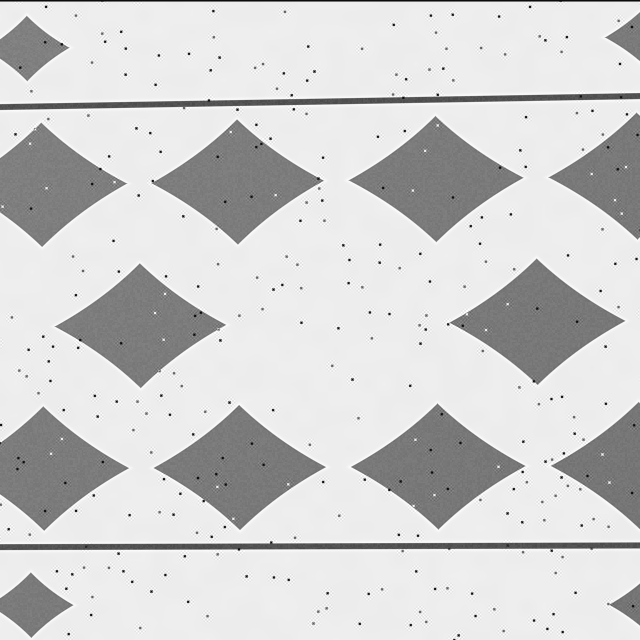
Reproduce this pattern procedurally as a Shadertoy shader.

```glsl
// Bands of concave gray diamonds between thin dark rules, on pale ground with scattered specks.

const vec3 GROUND = vec3(0.93);
const vec3 DIAMOND = vec3(0.48);
const vec3 RULE = vec3(0.32);
const vec3 INK = vec3(0.04);

const vec2 ORIGIN = vec2(0.0651, 0.5111);   // first column, middle row (y down)
const vec2 PITCH = vec2(0.304, 0.2214);     // column and row spacing
const vec2 BIG = vec2(0.133, 0.0970);       // half sizes of the diamonds
const vec2 SMALL = vec2(0.0662, 0.0510);
const float SAG = 0.075;                    // inward bend of the sides
const float RULE_Y = 0.3438;                // offsets from the middle row
const float SMALL_Y = 0.4345;
const float SMALL_START = -0.07;            // in columns
const float SMALL_PERIOD = 3.135;
const float RULE_HALF = 0.0046;
const float TOP_EDGE = 0.0024;
const float HALO = 0.0035;
const float SPECK_CELLS = 32.0;
const float SPECK_HALF = 0.0017;
const float SPECK_CHANCE = 0.36;
const float RIPPLE_RADIUS = 0.013;

float hash(vec2 p) {
    vec3 q = fract(vec3(p.xyx) * 0.1031);
    q += dot(q, q.yzx + 33.33);
    return fract((q.x + q.y) * q.z);
}

float noise(vec2 p) {
    vec2 i = floor(p), f = fract(p);
    f = f * f * (3.0 - 2.0 * f);
    return mix(mix(hash(i), hash(i + vec2(1, 0)), f.x),
               mix(hash(i + vec2(0, 1)), hash(i + vec2(1, 1)), f.x), f.y);
}

float wrap(float x, float period) {
    return x - period * round(x / period);
}

// Canvas point to columns (x) and height from the middle row (y).
vec2 unwarp(vec2 p) {
    float tilt = -0.0203 + 0.0207 * p.y;
    float y = p.y - p.x * tilt - ORIGIN.y;
    float t = (p.x - ORIGIN.x - 0.0073 * (y + PITCH.y)) / PITCH.x;
    return vec2(t - 0.00642 * t * t, y);
}

// Approximate distance to a diamond whose sides bend inward.
float diamond(vec2 p, vec2 halfSize) {
    vec2 q = abs(p) / halfSize;
    float d = q.x - q.y;
    float f = q.x + q.y - 1.0 + SAG * max(1.0 - d * d, 0.0);
    return f * halfSize.x * halfSize.y / length(halfSize);
}

float diamonds(vec2 g) {
    // Three main rows; the middle one skips every other diamond.
    float row = clamp(round(g.y / PITCH.y), -1.0, 1.0);
    float x = row == 0.0 ? wrap(g.x - 0.5, 2.0) : wrap(g.x, 1.0);
    float big = diamond(vec2(x * PITCH.x, g.y - row * PITCH.y), BIG);

    // Small diamonds beyond the rules.
    float sx = wrap(g.x - SMALL_START, SMALL_PERIOD) * PITCH.x;
    return min(big, diamond(vec2(sx, abs(g.y) - SMALL_Y), SMALL));
}

// x: speck coverage, y: ripple around specks, z: 1 for a pale speck
vec3 specks(vec2 p, float aa) {
    vec3 result = vec3(0.0);
    vec2 cell = floor(p * SPECK_CELLS);
    for (int j = -1; j <= 1; j++)
    for (int i = -1; i <= 1; i++) {
        vec2 id = cell + vec2(i, j);
        float chance = SPECK_CHANCE * (0.4 + 1.2 * noise(id * 0.35 + 7.0));
        if (hash(id + 11.0) > chance) continue;
        vec2 center = (id + vec2(hash(id + 23.0), hash(id + 47.0))) / SPECK_CELLS;
        vec2 d = p - center;
        float box = max(abs(d.x), abs(d.y)) - SPECK_HALF;
        float cover = 1.0 - smoothstep(-aa, aa, box);
        if (cover > result.x) result.xz = vec2(cover, step(0.55, hash(id + 71.0)));
        vec2 wave = cos(d * 1150.0);
        float fade = 1.0 - smoothstep(0.6 * RIPPLE_RADIUS, RIPPLE_RADIUS, length(d));
        result.y += wave.x * wave.y * fade;
    }
    return result;
}

void mainImage(out vec4 fragColor, in vec2 fragCoord) {
    vec2 p = fragCoord / iResolution.y;
    p.y = 1.0 - p.y;
    float aa = max(0.75 / iResolution.y, 0.0009);
    vec2 g = unwarp(p);

    // Shapes
    float shape = diamonds(g);
    float rule = abs(abs(g.y) - RULE_Y) - RULE_HALF;
    float inShape = 1.0 - smoothstep(-aa, aa, shape);
    float inRule = 1.0 - smoothstep(-aa, aa, rule);

    // Uneven ground with a bright halo along the edges
    float grain = hash(floor(p * 384.0)) - 0.5;
    float nearest = max(min(shape, rule), 0.0);
    vec3 col = GROUND + 0.012 * (noise(p * 40.0) - 0.5);
    col += 0.055 * exp(-nearest * nearest / (HALO * HALO));

    // Diamonds darken slightly toward the lower right
    vec3 fill = DIAMOND + 0.025 * (1.0 - p.x - p.y) + 0.035 * grain;
    fill -= 0.04 * smoothstep(-HALO, 0.0, shape);
    col = mix(col, fill, inShape);
    col = mix(col, RULE + 0.05 * grain, inRule);

    // Specks and their ripples
    vec3 s = specks(p, aa);
    col += 0.07 * clamp(s.y, -1.0, 1.0) * (1.0 - inRule);
    col = mix(col, mix(INK, vec3(0.96), s.z * inShape), s.x * (1.0 - s.z * (1.0 - inShape) * 0.35));

    // Dark top edge
    col = mix(col, INK, 1.0 - smoothstep(-aa, aa, p.y - TOP_EDGE));
    fragColor = vec4(clamp(col, 0.0, 1.0), 1.0);
}
```
